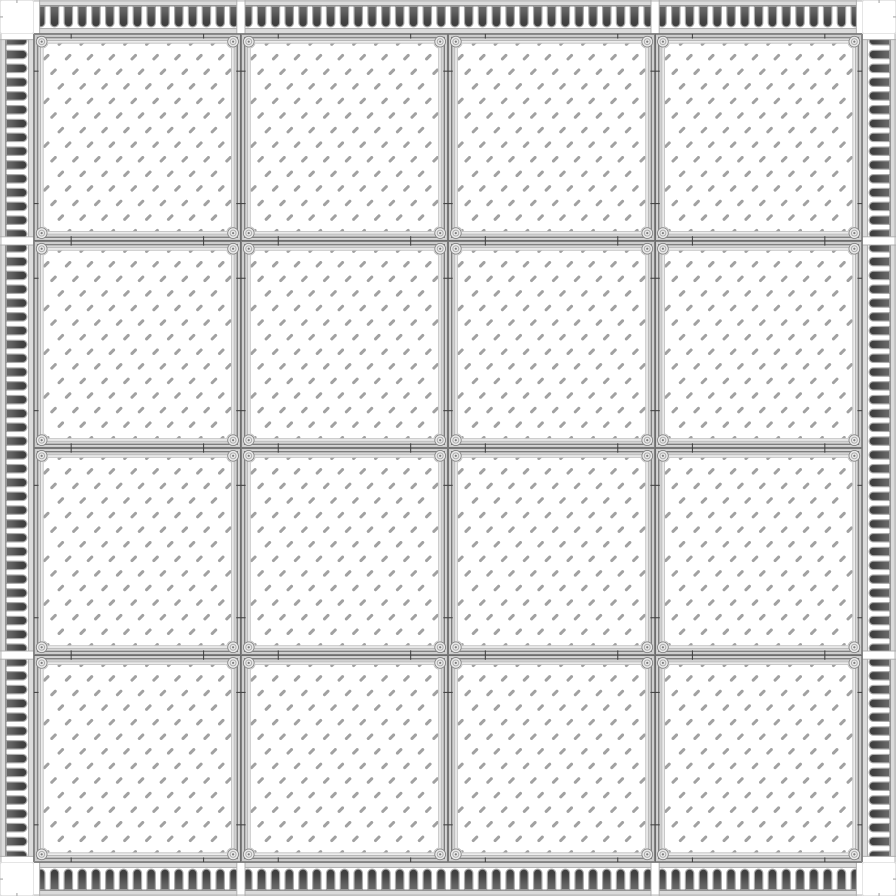
Reproduce this pattern procedurally as a Shadertoy shader.

```glsl
// A four by four grid of white dashed panels, joined by grey rails and framed by slotted strips.
// Folded cell coordinates give the rails, ticks and screws; a sheared lattice gives the dashes.
// Every part is a distance function blended by its pixel coverage.

const float CANVAS = 768.0;      // design units across the canvas
const float CELL = 177.5;        // panel pitch
const float GRID_HALF = 355.0;   // half the width of the panel grid
const float SLOT_PITCH = CELL / 15.0;

const vec3 WHITE = vec3(1.0);
const vec3 PALE = vec3(0.86);
const vec3 GREY = vec3(0.67);
const vec3 STEEL = vec3(0.49);
const vec3 DARK = vec3(0.33);
const vec3 INK = vec3(0.25);

// Coverage of the region where d is negative.
float fill(float d, float px) {
    return clamp(0.5 - d / px, 0.0, 1.0);
}

// Coverage of a line around d = 0, exact even when thinner than a pixel.
float stroke(float d, float halfWidth, float px) {
    float overlap = min(d + 0.5 * px, halfWidth) - max(d - 0.5 * px, -halfWidth);
    return clamp(overlap / px, 0.0, 1.0);
}

float capsule(vec2 p, vec2 a, vec2 b, float radius) {
    vec2 ab = b - a;
    float t = clamp(dot(p - a, ab) / dot(ab, ab), 0.0, 1.0);
    return length(p - a - ab * t) - radius;
}

float roundBox(vec2 p, vec2 halfSize, float radius) {
    vec2 q = abs(p) - halfSize + radius;
    return length(max(q, 0.0)) + min(max(q.x, q.y), 0.0) - radius;
}

// Slanted dashes; each row is shifted by its own height.
float dashes(vec2 p, float rowStep, float columnStep) {
    float row = floor(p.y / rowStep);
    vec2 q = vec2(mod(p.x - row * rowStep, columnStep) - 0.5 * columnStep,
                  p.y - (row + 0.5) * rowStep);
    return capsule(q, vec2(-1.5), vec2(1.5), 1.3);
}

// Rail colour by distance from the seam.
vec3 railColour(float d, float px) {
    vec3 col = mix(vec3(0.78), PALE, smoothstep(0.5, 2.8, d));
    col = mix(col, mix(GREY, vec3(0.93), smoothstep(3.0, 6.0, d)), fill(3.0 - d, px));
    col = mix(col, STEEL, stroke(d - 3.0, 0.45, px));
    col = mix(col, GREY, stroke(d - 5.8, 0.35, px));
    return mix(col, DARK, stroke(d, 0.6, px));
}

vec3 screw(vec3 col, float r, float px) {
    col = mix(col, vec3(0.91), fill(r - 4.6, px));
    col = mix(col, STEEL, stroke(r - 4.6, 0.35, px));
    col = mix(col, GREY, stroke(r - 2.5, 0.4, px));
    return mix(col, STEEL, fill(r - 0.9, px));
}

vec3 panelColour(vec2 p, float px) {
    vec2 local = mod(p, CELL) - 0.5 * CELL;
    vec2 edge = 0.5 * CELL - abs(local);
    float across = min(edge.x, edge.y);
    float along = max(edge.x, edge.y);
    float screwRadius = length(edge - 6.7);

    // Sheet with rounded corners cut around the screws
    float sheet = max(roundBox(local, vec2(0.5 * CELL - 8.0), 3.0), 5.6 - screwRadius);
    vec3 face = mix(WHITE, vec3(0.63), fill(dashes(local, 12.5, 18.75), px));
    vec3 col = mix(railColour(across, px), face, fill(sheet, px));
    col = mix(col, vec3(0.76), stroke(sheet, 0.4, px));

    // Joint ticks across the rails, then fixings
    col = mix(col, INK, stroke(along - 32.0, 0.45, px) * fill(across - 4.0, px));
    return screw(col, screwRadius, px);
}

// Slotted strip: depth runs outwards from the grid, along follows the side.
vec3 stripColour(float along, float depth, float px) {
    vec3 col = mix(PALE, WHITE, fill(abs(depth - 14.5) - 9.5, px));
    float x = mod(along, SLOT_PITCH) - 0.5 * SLOT_PITCH;
    float slot = max(capsule(vec2(x, depth), vec2(0.0, 9.6), vec2(0.0, 30.0), 3.1),
                     depth - 23.0);
    col = mix(col, GREY, fill(slot - 1.0, px));
    col = mix(col, mix(INK, vec3(0.4), smoothstep(8.0, 23.0, depth)), fill(slot, px));
    col = mix(col, STEEL, stroke(depth - 24.0, 0.5, px));
    col = mix(col, GREY, stroke(depth - 4.5, 0.4, px));

    // White joints between strip lengths and tabs at their ends
    float joint = min(abs(abs(along) - CELL) - 3.5, GRID_HALF - 5.0 - abs(along));
    col = mix(col, WHITE, fill(joint, px));
    col = mix(col, GREY, stroke(joint, 0.4, px));
    col = mix(col, GREY, stroke(depth - 28.2, 0.4, px));
    return mix(col, STEEL, stroke(depth, 0.6, px));
}

vec3 cornerColour(vec2 outward, float px) {
    float block = roundBox(outward - 14.5, vec2(14.5), 2.0);
    vec3 col = mix(WHITE, PALE, stroke(block, 0.6, px));
    float mark = min(abs(outward.x - 14.5) + step(outward.y, 26.0) * 9.0,
                     abs(outward.y - 14.5) + step(outward.x, 26.0) * 9.0);
    return mix(col, GREY, stroke(mark, 0.5, px));
}

void mainImage(out vec4 fragColor, in vec2 fragCoord) {
    float px = CANVAS / min(iResolution.x, iResolution.y);
    vec2 p = (fragCoord - 0.5 * iResolution.xy) * px;
    vec2 outward = abs(p) - GRID_HALF;
    float depth = max(outward.x, outward.y);
    float along = outward.x > outward.y ? p.y : p.x;

    vec3 col = mix(stripColour(along, depth, px), panelColour(p, px), fill(depth, px));
    col = mix(col, cornerColour(outward, px), fill(-min(outward.x, outward.y), px));
    fragColor = vec4(col, 1.0);
}
```
